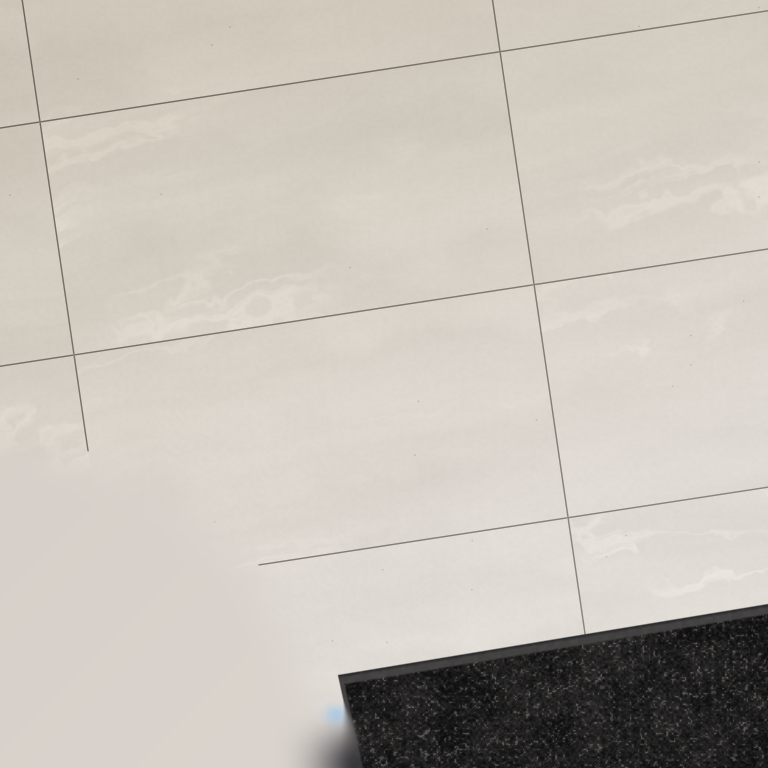
Give the GLSL for this texture, as a WebGL 1 fragment shader.

```glsl
precision highp float;
uniform vec2 u_resolution;

#define TILE_ORIGIN vec2(0.0964, 0.5378)
#define TILE_U vec2(0.599, 0.0915)
#define TILE_V vec2(-0.0443, 0.3034)
#define GROUT_WIDTH 0.0019
#define SMOOTH_RADIUS 0.428
#define MAT_CORNER vec2(0.440, 0.121)
#define MAT_BORDER 0.013
#define VEIN_STRENGTH 0.042
#define PILE_SCALE 290.0
#define STONE_WARM vec3(0.800, 0.772, 0.715)
#define STONE_PALE vec3(0.885, 0.862, 0.842)
#define PLAIN_COLOR vec3(0.848, 0.822, 0.797)

float hash(vec2 p) {
  return fract(sin(dot(p, vec2(127.1, 311.7))) * 43758.5453);
}

float noise(vec2 p) {
  vec2 i = floor(p), f = fract(p);
  f = f * f * (3.0 - 2.0 * f);
  return mix(mix(hash(i), hash(i + vec2(1.0, 0.0)), f.x),
             mix(hash(i + vec2(0.0, 1.0)), hash(i + 1.0), f.x), f.y);
}

float fbm(vec2 p) {
  float sum = 0.0, amp = 0.5;
  for (int i = 0; i < 5; i++) {
    sum += amp * noise(p);
    p = p * 2.03 + 17.3;
    amp *= 0.5;
  }
  return sum;
}

// Box-filtered coverage of a line of the given width at distance d
float lineCoverage(float d, float width, float px) {
  float h = 0.5 * width;
  return clamp((min(d + 0.5 * px, h) - max(d - 0.5 * px, -h)) / px, 0.0, 1.0);
}

// Cloudy stone with pale streaks along the tile's long side
vec3 stone(vec2 p, vec2 s, vec2 tile) {
  vec3 col = mix(STONE_WARM, STONE_PALE,
                 smoothstep(-0.1, 1.0, 0.3 * p.x + 0.85 * (1.0 - p.y)));
  float seed = hash(tile + 3.7);
  vec2 q = s + seed * 23.0;
  float warp = fbm(q * 7.0);
  float bands = fbm(vec2(q.x * 3.0, q.y * 20.0) + 1.5 * warp);
  float ridge = 1.0 - abs(2.0 * fbm(vec2(q.x * 4.0, q.y * 17.0) + 2.2 * warp) - 1.0);
  float patches = smoothstep(0.48, 0.68, fbm(vec2(q.x * 4.0, q.y * 9.0) + 31.0));
  float vein = smoothstep(0.86, 1.0, ridge) * patches * mix(0.4, 1.0, seed);
  col += 0.05 * (bands - 0.48) + 0.035 * (warp - 0.48);
  col += VEIN_STRENGTH * vein * vec3(1.0, 0.98, 0.95);
  col += 0.012 * (noise(p * 260.0) - 0.5);

  // Sparse pits
  vec2 cell = floor(p * 45.0);
  vec2 center = 0.3 + 0.4 * vec2(hash(cell + 5.1), hash(cell + 9.4));
  float pit = smoothstep(0.09, 0.02, length(fract(p * 45.0) - center));
  return col - 0.09 * pit * step(0.982, hash(cell + 40.0));
}

// Dark looped pile with clumps and light fibres
vec3 pile(vec2 p) {
  float grain = 0.6 * noise(p * PILE_SCALE) + 0.4 * noise(p * PILE_SCALE * 1.7 + 8.0);
  float clumps = fbm(p * 22.0);
  float value = 0.035 + 0.17 * grain + 0.11 * (clumps - 0.45);
  value += 0.14 * smoothstep(0.62, 0.9, grain);
  return max(value, 0.06) * vec3(1.02, 0.99, 0.98);
}

void main() {
  vec2 p = gl_FragCoord.xy / u_resolution;
  float px = 1.0 / min(u_resolution.x, u_resolution.y);

  // Skewed tile coordinates, and the same in canvas lengths
  vec2 d = p - TILE_ORIGIN;
  float area = TILE_U.x * TILE_V.y - TILE_U.y * TILE_V.x;
  vec2 grid = vec2(d.x * TILE_V.y - d.y * TILE_V.x,
                   TILE_U.x * d.y - TILE_U.y * d.x) / area;
  vec2 span = area / vec2(length(TILE_V), length(TILE_U));
  vec3 col = stone(p, grid * span, floor(grid));

  // Smooth area in the lower left corner
  float r = length(p);
  float plain = 1.0 - smoothstep(SMOOTH_RADIUS - 0.07, SMOOTH_RADIUS + 0.03, r);
  col = mix(col, PLAIN_COLOR + 0.02 * (p.x - p.y), plain);

  // Grout joints
  vec2 joint = abs(fract(grid + 0.5) - 0.5) * span;
  float grout = max(lineCoverage(joint.x, GROUT_WIDTH, px),
                    lineCoverage(joint.y, GROUT_WIDTH, px));
  grout *= smoothstep(-px, px, r - SMOOTH_RADIUS);
  vec3 groutColor = mix(vec3(0.38, 0.36, 0.33), vec3(0.54, 0.52, 0.50),
                        clamp(0.5 * (p.x + 1.0 - p.y), 0.0, 1.0));
  col = mix(col, groutColor, 0.9 * grout);

  // Mat edges: positive distances lie inside
  vec2 m = p - MAT_CORNER;
  float below = dot(m, vec2(0.163, -0.987));
  float inside = dot(m, vec2(0.977, 0.213));

  // Soft shadow and cool glint beside the mat
  float shadow = smoothstep(-0.13, 0.015, inside) * smoothstep(0.015, 0.12, below);
  col = mix(col, vec3(0.12, 0.12, 0.14), shadow * shadow);
  vec2 glint = (m - vec2(-0.002, -0.052)) / vec2(0.014, 0.012);
  col = mix(col, vec3(0.62, 0.78, 0.92), 0.7 * exp(-dot(glint, glint)));

  // Mat with a flat border
  vec3 mat = pile(p);
  float border = max(1.0 - smoothstep(MAT_BORDER - 0.002, MAT_BORDER + 0.002, below),
                     1.0 - smoothstep(0.004, 0.008, inside));
  vec3 rim = mix(vec3(0.16), vec3(0.27, 0.26, 0.26), smoothstep(0.0, 0.006, below));
  mat = mix(mat, rim + 0.03 * (noise(p * 200.0) - 0.5), border);
  float soft = px + 0.02 * smoothstep(0.03, 0.1, below);
  float cover = smoothstep(-px, px, below) * smoothstep(-soft, soft, inside);
  gl_FragColor = vec4(mix(col, mat, cover), 1.0);
}
```
